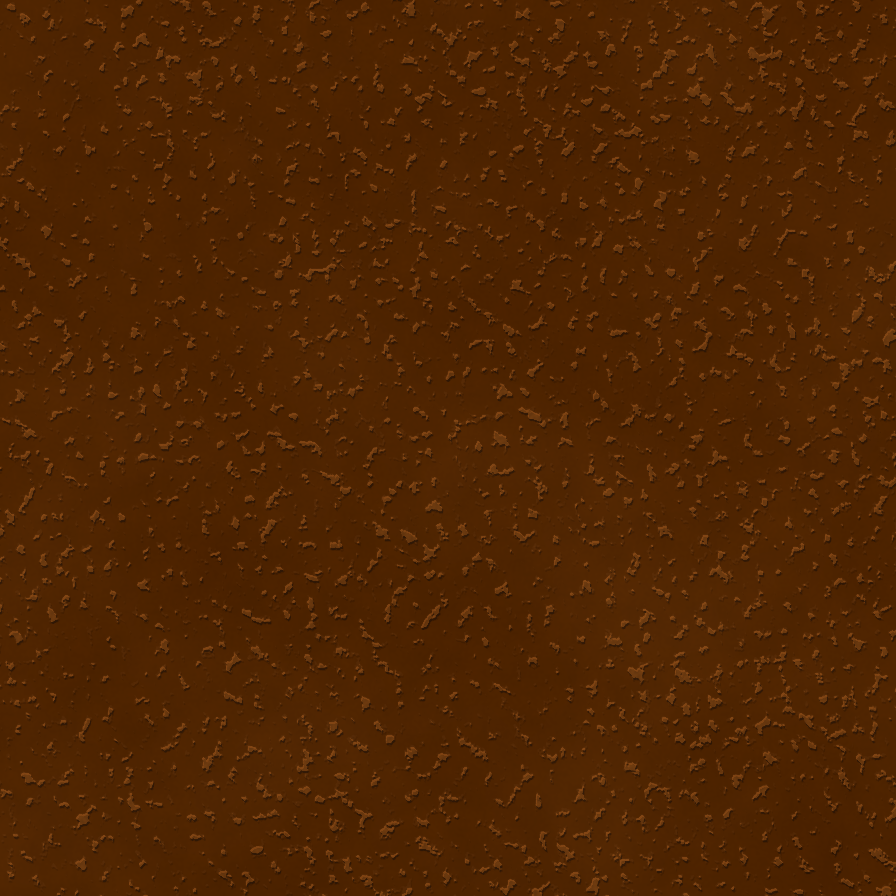
This texture is drawn by a Shadertoy shader. Its source:

```glsl
// Dark brown surface strewn with small, ragged raised flakes.
// Layered gradient noise is cut at a height to form the flakes; comparing
// that mask with a copy shifted toward the light gives lit and shaded rims.

const vec3 BASE_BROWN   = vec3(0.306, 0.140, 0.002);
const vec3 FLAKE_BROWN  = vec3(0.405, 0.215, 0.055);
const vec3 LIT_RIM      = vec3(0.530, 0.280, 0.080);
const vec3 SHADED_RIM   = vec3(0.170, 0.085, 0.022);
const vec3 HALO_TINT    = vec3(0.024, 0.021, 0.020);
const vec3 BROAD_TINT   = vec3(0.030, 0.022, 0.012);

const float FLAKE_SCALE = 68.0;
const float FLAKE_LEVEL = 0.385;
const float EDGE_WIDTH  = 0.045;
const float HALO_LEVEL  = 0.25;
const float HALO_WIDTH  = 0.07;
const vec2  LIGHT_SHIFT = vec2(-0.0009, 0.0021);

// Integer hash turned into a unit gradient for one lattice point
vec2 latticeGradient(vec2 cell, uint seed) {
    uvec2 q = uvec2(ivec2(cell));
    uint h = q.x * 1597u + q.y * 51749u + seed * 7919u;
    h = (h ^ (h >> 15u)) * 73939u;
    h = (h ^ (h >> 13u)) * 95731u;
    h ^= h >> 16u;
    float angle = float(h & 65535u) / 65536.0 * 6.28319;
    return vec2(cos(angle), sin(angle));
}

float gradientNoise(vec2 p, uint seed) {
    vec2 cell = floor(p);
    vec2 f = p - cell;
    vec2 w = f * f * f * (f * (f * 6.0 - 15.0) + 10.0);
    vec2 right = vec2(1.0, 0.0), up = vec2(0.0, 1.0);
    float a = dot(latticeGradient(cell, seed), f);
    float b = dot(latticeGradient(cell + right, seed), f - right);
    float c = dot(latticeGradient(cell + up, seed), f - up);
    float d = dot(latticeGradient(cell + 1.0, seed), f - 1.0);
    return mix(mix(a, b, w.x), mix(c, d, w.x), w.y);
}

// Sum of octaves, each turned so the lattice does not show
float layeredNoise(vec2 p, uint seed) {
    const mat2 TURN = mat2(0.8, 0.6, -0.6, 0.8);
    float sum = 0.0, amplitude = 1.0;
    for (uint i = 0u; i < 3u; i++) {
        p = TURN * p;
        sum += amplitude * gradientNoise(p, seed + i);
        p *= 2.1;
        amplitude *= 0.5;
    }
    return sum;
}

// Flake height field, denser in some broad areas and toward the right
float flakeHeight(vec2 uv) {
    float density = 0.14 * layeredNoise(uv * 5.0, 21u) + 0.06 * (uv.x - 0.5);
    return layeredNoise(uv * FLAKE_SCALE, 3u) + density;
}

float riseMask(float height, float level, float width) {
    return smoothstep(level - width, level + width, height);
}

void mainImage(out vec4 fragColor, in vec2 fragCoord) {
    vec2 uv = fragCoord / iResolution.y;
    float height = flakeHeight(uv);
    float lightward = flakeHeight(uv + LIGHT_SHIFT);

    // Flakes and their rims
    float flake = riseMask(height, FLAKE_LEVEL, EDGE_WIDTH);
    float relief = flake - riseMask(lightward, FLAKE_LEVEL, EDGE_WIDTH);
    float lit = max(relief, 0.0);
    float shade = max(-relief, 0.0);

    // Low swell of the ground around the flakes, with its own soft shade
    float halo = riseMask(height, HALO_LEVEL, HALO_WIDTH);
    float haloShade = max(riseMask(lightward, HALO_LEVEL, HALO_WIDTH) - halo, 0.0);

    // Broad tone, faint mottling and grain
    float broad = layeredNoise(uv * 3.5, 60u) + 0.5 * (abs(uv.x - 0.45) - 0.25);
    float mottle = layeredNoise(uv * 24.0, 40u);
    float grain = gradientNoise(uv * 210.0, 50u);
    vec3 ground = BASE_BROWN * (1.0 + 0.05 * mottle + 0.03 * grain);
    ground += HALO_TINT * halo - 0.04 * haloShade * vec3(1.0, 0.5, 0.0);
    vec3 face = FLAKE_BROWN * (1.0 + 0.14 * grain);

    vec3 color = mix(ground, face, flake);
    color = mix(color, LIT_RIM, 0.75 * lit);
    color = mix(color, SHADED_RIM, 0.85 * shade);
    color += BROAD_TINT * broad;
    fragColor = vec4(max(color, 0.0), 1.0);
}
```
